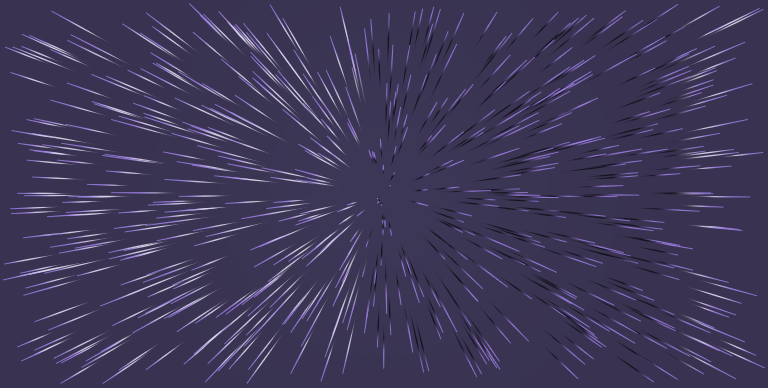
This background is drawn by a Shadertoy shader. Its source:

```glsl
// Radial burst of fine violet streaks with pale and dark tails on dusk purple.

const int STREAKS = 560;

float hash(float n) {
    return fract(sin(n * 12.9898) * 43758.55);
}

// Pale on the left and far right, near black in between; x runs from 0 to 1.
vec3 tailColor(float x) {
    float dark = smoothstep(0.45, 0.49, x) * (1.0 - smoothstep(0.87, 0.92, x));
    return mix(vec3(0.88, 0.85, 0.94), vec3(0.07, 0.06, 0.10), dark);
}

void mainImage(out vec4 fragColor, in vec2 fragCoord) {
    float pixel = 1.0 / iResolution.y;
    float aspect = iResolution.x * pixel;
    vec2 p = (fragCoord - 0.5 * iResolution.xy) * pixel;

    // Background with a faint lift around the centre
    vec3 color = mix(vec3(0.222, 0.200, 0.316), vec3(0.240, 0.217, 0.342),
                     exp(-6.0 * dot(p, p)));
    vec3 tail = tailColor(fragCoord.x / iResolution.x);
    vec3 violet = vec3(0.61, 0.49, 0.89);

    for (int i = 0; i < STREAKS; i++) {
        // Scattered outer ends, kept just inside the frame
        float id = float(i) + 1.0;
        vec2 spot = fract(id * vec2(0.75488, 0.56984)
                    + 0.12 * vec2(hash(id), hash(id + 71.3))) - 0.5;
        vec2 head = spot * (vec2(aspect, 1.0) - 0.01);
        float radius = length(head);
        vec2 outward = head / max(radius, 0.001);

        // Position across the streak, and along it from head (0) to tip (1)
        float across = abs(p.x * outward.y - p.y * outward.x);
        float span = min(0.42 * radius, 0.15) * mix(0.75, 1.3, hash(id + 17.7));
        float along = dot(head - p, outward);
        if (across > 0.003 + pixel || along < -pixel || along > span) continue;
        float t = clamp(along / span, 0.0, 1.0);

        // Thin head, slightly fuller middle, long pointed inner tip
        float halfWidth = 0.0018 * mix(0.65, 1.0, smoothstep(0.0, 0.45, t))
                        * (1.0 - smoothstep(0.4, 1.0, t));
        float cover = clamp(0.5 + (halfWidth - across) / pixel, 0.0, 1.0)
                    * min(1.0, 2.0 * halfWidth / pixel)
                    * clamp(0.5 + along / pixel, 0.0, 1.0);

        // Violet melts gradually into the tail colour
        float violetEnd = mix(0.15, 0.5, hash(id + 41.1));
        vec3 ink = mix(violet, tail, smoothstep(violetEnd - 0.15, violetEnd + 0.2, t));
        color = mix(color, ink, 0.9 * cover);
    }

    fragColor = vec4(color, 1.0);
}
```
